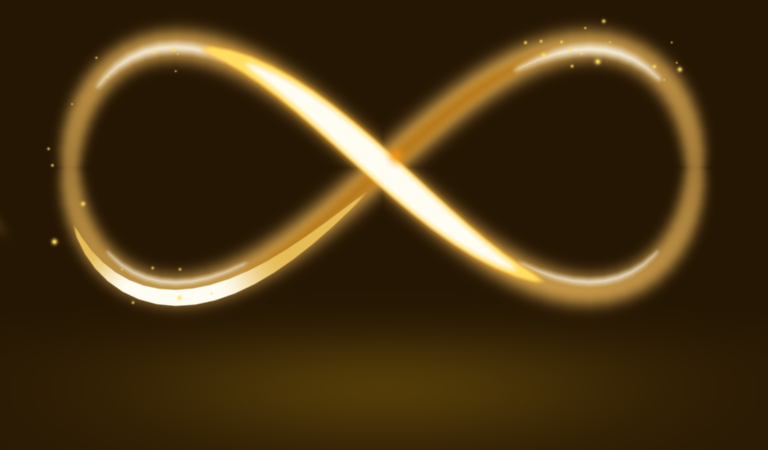
Reproduce this background procedurally as a Shadertoy shader.

```glsl
// A glowing golden ribbon in a figure-eight loop above a dim, softly lit floor.
// The loop is two mirrored strands; each pixel finds its nearest point (distance
// and angle) on both, then tapered bands paint glow, gold and white highlights.

const float PI = 3.14159265;
const int SEGMENTS = 44;            // straight pieces per strand
const int SPARKS = 34;
const vec2 CENTER = vec2(-0.003, 0.627);
const vec3 LOOP_SIZE = vec3(0.672, 0.272, 0.022); // width, height, roundness
const float GLOW_WIDTH = 0.041;

const vec3 NIGHT = vec3(0.142, 0.085, 0.010);
const vec3 FLOOR_LIGHT = vec3(0.170, 0.145, 0.015);
const vec3 TAN = vec3(0.82, 0.63, 0.30);
const vec3 OCHRE = vec3(0.71, 0.46, 0.07);
const vec3 ORANGE = vec3(0.96, 0.60, 0.08);
const vec3 YELLOW = vec3(1.00, 0.87, 0.38);
const vec3 WHITE = vec3(1.00, 0.99, 0.95);

vec2 loopPoint(float t) {
    return vec2(LOOP_SIZE.x * cos(t) + LOOP_SIZE.z * cos(3.0 * t),
                LOOP_SIZE.y * sin(2.0 * t));
}

// Nearest point on the strand 0..PI: x = distance (positive below), y = angle.
vec2 nearestOnStrand(vec2 p) {
    vec3 best = vec3(1e3, 0.0, 1.0);
    vec2 a = loopPoint(0.0);
    float stepSize = PI / float(SEGMENTS);
    for (int i = 0; i < SEGMENTS; i++) {
        vec2 b = loopPoint(float(i + 1) * stepSize);
        vec2 ab = b - a, ap = p - a;
        float h = clamp(dot(ap, ab) / dot(ab, ab), 0.0, 1.0);
        vec2 gap = ap - ab * h;
        float d2 = dot(gap, gap);
        if (d2 < best.x)
            best = vec3(d2, (float(i) + h) * stepSize, ab.x * ap.y - ab.y * ap.x);
        a = b;
    }
    return vec2(sqrt(best.x) * (best.z < 0.0 ? -1.0 : 1.0), best.y);
}

float taper(float s, float from, float to) {
    float k = clamp((s - from) / (to - from), 0.0, 1.0);
    return pow(max(sin(PI * k), 0.0), 0.7);
}

// Tapered stroke along a strand, shifted sideways by offset.
float band(vec2 q, float offset, float halfWidth, float soft, float from, float to) {
    float t = taper(q.y, from, to);
    float edge = abs(q.x - offset) - halfWidth * t;
    return (1.0 - smoothstep(-soft, soft, edge)) * smoothstep(0.0, 0.25, t);
}

float softGlow(vec2 q) {
    float body = sqrt(max(sin(q.y), 0.0));
    float d = q.x / (GLOW_WIDTH * mix(0.56, 1.0, body));
    return exp(-d * d * sqrt(abs(d) + 0.01)) * mix(0.68, 0.94, body);
}

vec2 hash2(float n) {
    return fract(sin(vec2(n * 12.989, n * 78.233) + 1.7) * 43758.55);
}

// Small lights drifting around the left bend and the upper right bend.
float sparkles(vec2 p) {
    float light = 0.0;
    for (int i = 0; i < SPARKS; i++) {
        float n = float(i) + 1.0;
        vec2 r = hash2(n), jitter = hash2(n + 57.3) - 0.5;
        float t = i % 2 == 0 ? PI + (r.x - 0.5) * 1.7 : 0.35 + r.x * 0.6;
        float radius = mix(0.0025, 0.0065, r.y * r.y);
        vec2 gap = p - loopPoint(t) - jitter * vec2(0.15, 0.13);
        light += exp(-dot(gap, gap) / (radius * radius)) * mix(0.5, 1.0, r.y);
    }
    return min(light, 1.0);
}

vec3 background(vec2 p) {
    vec2 e = (p - vec2(0.0, 0.135)) / vec2(0.50, 0.115);
    vec3 col = NIGHT + FLOOR_LIGHT * 0.75 * exp(-dot(e, e));
    col += vec3(0.045, 0.032, 0.008) * smoothstep(0.34, 0.18, p.y) * exp(-p.x * p.x);
    vec2 streak = (p - vec2(-0.86, 0.50)) * mat2(0.8, 0.6, -0.6, 0.8);
    return col + TAN * 0.12 * exp(-dot(streak * streak, vec2(4000.0, 1200.0)));
}

void mainImage(out vec4 fragColor, in vec2 fragCoord) {
    vec2 canvas = (fragCoord - vec2(0.5 * iResolution.x, 0.0)) / iResolution.y;
    vec2 p = canvas - CENTER;
    float aa = max(1.0 / iResolution.y, 0.0025);
    vec2 under = nearestOnStrand(p);
    vec2 over = nearestOnStrand(vec2(-p.x, p.y));

    // Soft tan body of the whole loop
    vec3 col = mix(background(canvas), TAN, max(softGlow(under), softGlow(over)));

    // Lower strand: ochre core, upper sheen, white crescent with inner gleam
    col = mix(col, OCHRE, 0.85 * band(under, 0.002, 0.017, 0.018, 0.90, 2.10));
    col = mix(col, WHITE, 0.85 * band(under, 0.008, 0.010, 0.013, 0.40, 1.10));
    col = mix(col, WHITE, 0.75 * band(under, -0.017, 0.005, 0.009, 2.05, 2.75));
    float shine = smoothstep(1.95, 2.20, under.y) * (1.0 - smoothstep(2.55, 2.80, under.y));
    vec3 crescent = mix(mix(TAN, YELLOW, 0.45), WHITE, shine);
    col = mix(col, crescent, band(under, 0.017, 0.018, aa, 1.64, 2.92));

    // Upper strand: sheens at both bends
    col = mix(col, WHITE, 0.80 * band(over, 0.004, 0.010, 0.012, 0.35, 1.15));
    col = mix(col, WHITE, 0.75 * band(over, -0.018, 0.006, 0.010, 2.05, 2.75));

    // Upper strand: blazing band, orange halo to yellow rim to white core
    col = mix(col, ORANGE, 0.75 * band(over, 0.0, 0.036, 0.014, 0.88, 2.18));
    col = mix(col, YELLOW, band(over, 0.0, 0.034, 0.006, 0.88, 2.18));
    col = mix(col, WHITE, band(over, 0.0, 0.029, 0.011, 1.05, 2.08));

    // Warm accent where the strands cross, then the sparks
    vec2 accent = p - vec2(0.030, 0.026);
    col = mix(col, ORANGE, 0.75 * exp(-dot(accent, accent) / 0.00025));
    col = mix(col, YELLOW, sparkles(p));
    fragColor = vec4(clamp(col, 0.0, 1.0), 1.0);
}
```
